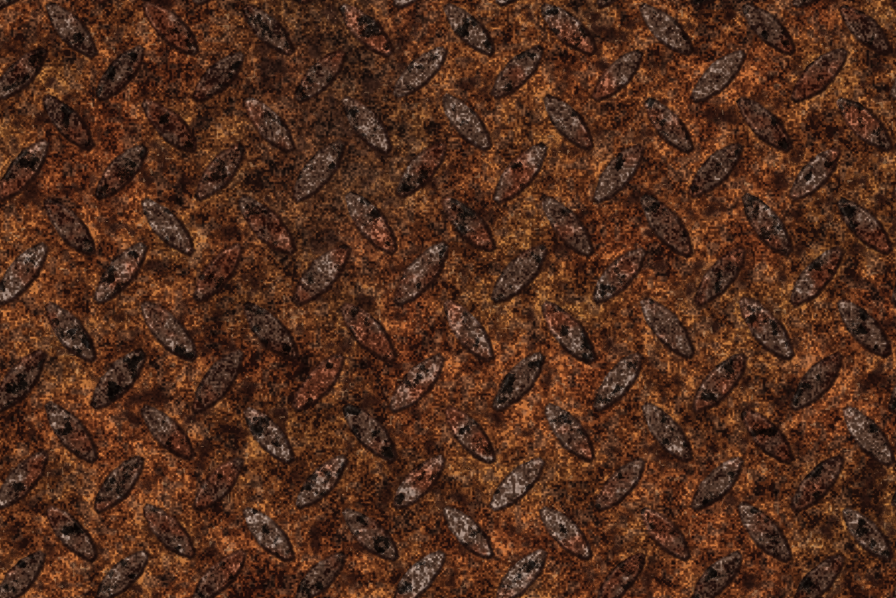
Give the GLSL for this texture, as a WebGL 2 fragment shader.

```glsl
#version 300 es
precision highp float;
// Rusted steel tread plate: raised lens-shaped studs in two alternating diagonals.
uniform vec2 u_resolution;
out vec4 fragColor;

#define CELLS vec2(9.0, 6.0)   // repeats across and down
#define HALF_LENGTH 0.36       // stud size, in cells
#define HALF_WIDTH 0.135
#define TILT 0.83              // stud angle in radians
#define JITTER 0.05            // placement wander
#define DRIFT 0.06             // slow vertical stretch of the rows
#define GRAIN 0.95             // strength of the fine rust grain
#define RIM 0.045              // reach of the ochre rim

const vec3 SOOT  = vec3(0.13, 0.06, 0.045);
const vec3 BROWN = vec3(0.30, 0.15, 0.08);
const vec3 RUST  = vec3(0.43, 0.24, 0.13);
const vec3 OCHRE = vec3(0.66, 0.41, 0.22);
const vec3 UMBER = vec3(0.31, 0.215, 0.165);
const vec3 STEEL = vec3(0.58, 0.49, 0.44);

float hash(vec2 p) {
  vec3 h = fract(vec3(p.xyx) * 0.1031);
  h += dot(h, h.yzx + 33.33);
  return fract((h.x + h.y) * h.z);
}

float noise(vec2 p) {
  vec2 i = floor(p), f = fract(p);
  f = f * f * (3.0 - 2.0 * f);
  return mix(mix(hash(i), hash(i + vec2(1, 0)), f.x),
             mix(hash(i + vec2(0, 1)), hash(i + vec2(1, 1)), f.x), f.y);
}

float fbm(vec2 p) {
  float sum = 0.0, amp = 0.5;
  for (int i = 0; i < 5; i++) {
    sum += amp * noise(p);
    p = mat2(1.6, 1.2, -1.2, 1.6) * p + 17.3;
    amp *= 0.55;
  }
  return sum / 1.055;
}

// Lens made of two arcs, with its tips cut blunt
float lens(vec2 p, float halfLength, float halfWidth) {
  float tip = halfLength * 1.14;
  float radius = (tip * tip + halfWidth * halfWidth) / (2.0 * halfWidth);
  p = abs(p);
  return max(length(p + vec2(0.0, radius - halfWidth)) - radius, p.x - halfLength);
}

vec3 rustRamp(float t) {
  vec3 c = mix(SOOT, BROWN, smoothstep(0.05, 0.36, t));
  c = mix(c, RUST, smoothstep(0.36, 0.60, t));
  return mix(c, OCHRE, smoothstep(0.60, 0.95, t));
}

void main() {
  vec2 uv = gl_FragCoord.xy / u_resolution;
  vec2 q = uv * CELLS, plate = q, toStud = vec2(0.0);
  float pixel = CELLS.y / u_resolution.y, d = 1e3, wear = 0.0;
  plate.y -= DRIFT * cos(6.28318 * (q.y + 1.6) / CELLS.y);

  // Nearest stud of the two interleaved lattices
  for (int k = 0; k < 2; k++) {
    float kind = float(k);
    vec2 local = plate - mix(vec2(0.70, 0.70), vec2(0.21, 0.22), kind);
    vec2 id = floor(local + 0.5);
    vec2 seed = mod(id, CELLS) + 31.0 * kind + 5.0;
    local -= id + JITTER * (vec2(hash(seed), hash(seed + 7.7)) - 0.5);
    float angle = mix(-TILT, TILT, kind) + 0.12 * (hash(seed + 3.1) - 0.5);
    float c = cos(angle), s = sin(angle), size = 0.95 + 0.1 * hash(seed + 11.9);
    float dist = lens(mat2(c, -s, s, c) * local, HALF_LENGTH * size, HALF_WIDTH * size);
    if (dist < d) { d = dist; toStud = local; wear = hash(seed + 19.3); }
  }
  d += 0.03 * (fbm(q * 13.0) - 0.5);   // chewed edges

  // Rusty ground: broad stains, mottling, fine grain and an ochre rim
  float stain = fbm(q * 0.8 + 4.0), mottle = fbm(q * 5.5);
  float grit = noise(q * 49.0 + 9.0);
  float grain = 0.45 * noise(q * 25.0) + 0.55 * grit;
  float tone = 0.44 + 0.5 * (stain - 0.5) + 1.05 * (mottle - 0.5) + GRAIN * (grain - 0.5);
  float rim = exp(-max(d, 0.0) / RIM) * smoothstep(0.25, 0.65, fbm(q * 3.0 + 40.0));
  vec3 ground = rustRamp(tone + 0.25 * rim);
  ground *= mix(vec3(1.04, 0.94, 0.92), vec3(0.97, 1.03, 0.98), noise(q * 1.7 + 60.0));
  float grey = 0.55 * smoothstep(0.45, 0.8, noise(q * 15.0 + 70.0)) * (1.0 - rim);
  ground = mix(ground, UMBER * (0.3 + 1.4 * tone), grey);

  // Soft-edged dark pits and a few pale flakes
  float pits = smoothstep(0.58, 0.78, fbm(q * 6.0 + 21.0) + 0.2 * (grain - 0.5));
  ground = mix(ground, SOOT, 0.85 * pits * (1.0 - 0.5 * rim));
  float flakes = smoothstep(0.82, 0.95, noise(q * 27.0 + 80.0)) * smoothstep(0.45, 0.6, mottle);
  ground = mix(ground, STEEL * vec3(1.1, 1.0, 0.8), 0.5 * flakes);

  // Grey, sooty patch left of the centre, trailing down
  vec2 away = (uv - vec2(0.37, 0.80)) / vec2(0.10, 0.26);
  ground = mix(ground, UMBER * (0.3 + 0.9 * tone), 0.6 * exp(-dot(away, away)) * (0.4 + stain));

  // Stud face: bare metal flecks over dark oxide
  float fleck = 0.45 * fbm(q * 10.0 + 50.0) + 0.55 * grain;
  float shine = fleck + 0.15 * wear + 0.1 * exp(-pow((uv.x - 0.5) / 0.2, 2.0));
  vec3 face = mix(SOOT, UMBER, smoothstep(0.32, 0.62, shine));
  face = mix(face, STEEL, smoothstep(0.62, 0.92, shine));
  face = mix(face, face * vec3(1.1, 0.8, 0.65), smoothstep(0.45, 0.7, fbm(q * 2.5 + 90.0)));
  face *= 1.0 - 0.75 * smoothstep(0.55, 0.72, fbm(q * 9.0 + 33.0));

  // Faces over ground, with a dark edge heavier at the lower right
  float side = smoothstep(-0.12, 0.12, dot(toStud, vec2(0.7, -0.7)));
  vec3 color = mix(ground, face, smoothstep(pixel, -pixel, d));
  float edge = 1.0 - smoothstep(0.004, 0.026 + pixel, abs(d + 0.006));
  color = mix(color, SOOT * 0.8, edge * mix(0.35, 0.85, side));
  float lit = (1.0 - smoothstep(0.0, 0.018 + pixel, abs(d + 0.032))) * (1.0 - side);
  color += 0.16 * lit * fleck * vec3(1.0, 0.9, 0.8);
  color *= 1.0 + 0.4 * (grit - 0.5);
  fragColor = vec4(clamp(color, 0.0, 1.0), 1.0);
}
```
